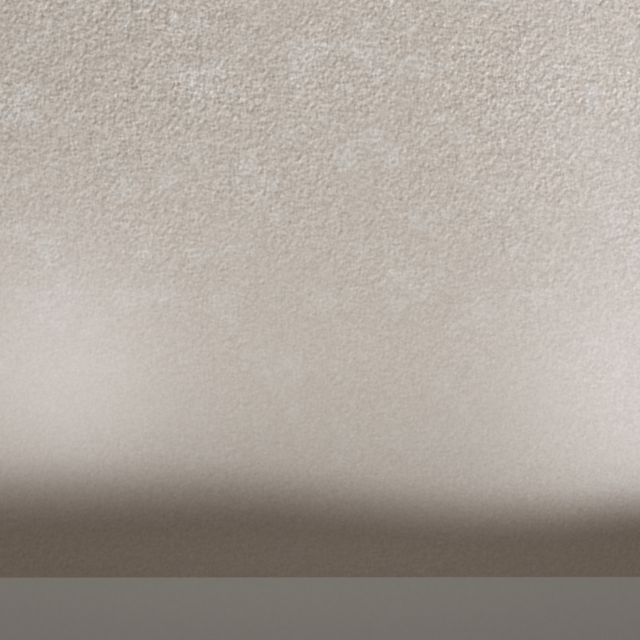
This texture is drawn by a Shadertoy shader. Its source:

```glsl
// Rough plaster wall lit by two soft glows, above a shaded band and a flat grey ledge.
// Smooth light gradients are layered first; embossed value noise with sparse flecks and
// pits then adds a grain that is strong at the top and fades to a fine speckle below.

#define LEDGE_TOP 0.0975
#define SHADOW_Y 0.234
#define SHADOW_SOFT 0.060
#define GRAIN_SCALE 205.0
#define GRAIN_DEPTH 0.165
#define FLECK_DEPTH 0.050
#define SPECKLE_DEPTH 0.060
#define BLOTCH_DEPTH 0.020
#define WALL_COLOR vec3(0.737, 0.705, 0.668)
#define GLOW_COLOR vec3(0.822, 0.794, 0.776)
#define SHADOW_COLOR vec3(0.392, 0.348, 0.311)
#define LEDGE_COLOR vec3(0.455, 0.438, 0.415)

float hash(vec2 p) {
    vec3 q = fract(vec3(p.xyx) * 0.1031);
    q += dot(q, q.yzx + 33.33);
    return fract((q.x + q.y) * q.z);
}

float noise(vec2 p) {
    vec2 i = floor(p), f = fract(p);
    f = f * f * (3.0 - 2.0 * f);
    vec2 e = vec2(1.0, 0.0);
    return mix(mix(hash(i), hash(i + e.xy), f.x),
               mix(hash(i + e.yx), hash(i + e.xx), f.x), f.y);
}

float fbm(vec2 p) {
    float sum = 0.0, amp = 0.5;
    for (int i = 0; i < 4; i++) {
        sum += amp * noise(p);
        p = mat2(1.6, 1.2, -1.2, 1.6) * p + 7.3;
        amp *= 0.5;
    }
    return sum;
}

// Elliptical falloff, 1 at the centre
float glow(vec2 p, vec2 centre, vec2 radius) {
    vec2 d = (p - centre) / radius;
    return exp(-dot(d, d));
}

// Height of the plaster surface, on a turned lattice to hide the grid
float plaster(vec2 p) {
    p = mat2(0.8, 0.6, -0.6, 0.8) * p;
    return 0.6 * noise(p) + 0.4 * noise(p.yx * 1.5 + 11.7);
}

// Signed grain: slope towards the light plus raw height
float grain(vec2 uv) {
    vec2 p = uv * GRAIN_SCALE;
    float h = plaster(p);
    float relief = h - plaster(p + vec2(-0.50, 0.60));
    return 0.45 * relief + 0.50 * (h - 0.5);
}

// Sparse bright flecks and dark pits
float flecks(vec2 uv) {
    float n = noise(uv * 150.0 + 21.0) * 0.7 + noise(uv * 260.0 + 5.0) * 0.3;
    return smoothstep(0.66, 0.90, n) - smoothstep(0.34, 0.10, n);
}

vec3 wall(vec2 uv) {
    // Broad light: both sides brighten, the top left corner dims
    float light = 0.75 * glow(uv, vec2(0.09, 0.43), vec2(0.18, 0.20));
    light += 0.85 * glow(uv, vec2(1.02, 0.38), vec2(0.23, 0.22));
    light += 0.55 * glow(uv, vec2(1.00, 0.78), vec2(0.20, 0.38));
    light = min(light, 1.0);
    vec3 col = mix(WALL_COLOR, GLOW_COLOR, light);
    col *= 1.0 - 0.035 * glow(uv, vec2(0.0, 1.0), vec2(0.35, 0.30));
    col *= 1.0 - 0.07 * (1.0 - smoothstep(0.22, 0.48, uv.y)) * (1.0 - light);

    // Small pale cool blotches, mostly in the upper half
    float upper = smoothstep(0.30, 0.75, uv.y);
    float blotch = smoothstep(0.52, 0.75, fbm(uv * vec2(26.0, 28.0)));
    col += BLOTCH_DEPTH * (0.3 + upper) * blotch * vec3(0.7, 1.1, 1.6);

    // Wavy shadow edge with a long upper fade, softer on the left
    float edge = SHADOW_Y - 0.036 * smoothstep(0.30, 0.80, uv.x)
               + 0.008 * smoothstep(0.85, 1.0, uv.x);
    float soft = SHADOW_SOFT * mix(1.20, 0.80, uv.x);
    float shade = 1.0 - smoothstep(edge - soft, edge + soft, uv.y);
    float fade = 1.0 - smoothstep(edge - soft, edge + 2.0 * soft, uv.y);
    shade = mix(shade, fade, 0.25);
    vec3 dark = SHADOW_COLOR + 0.025 * glow(uv, vec2(0.55, 0.13), vec2(0.45, 0.06));
    col = mix(col, dark, shade);

    // Grain fades downwards, inside the left glow and in patches
    float strength = mix(0.20, 1.0, smoothstep(0.32, 0.95, uv.y));
    strength *= 1.0 - 0.60 * glow(uv, vec2(0.09, 0.43), vec2(0.18, 0.17));
    strength *= 0.75 + 0.5 * noise(uv * 14.0);
    strength *= 1.0 - 0.35 * shade;
    col += GRAIN_DEPTH * strength * grain(uv) * 1.4;
    col += FLECK_DEPTH * strength * flecks(uv);

    // Fine speckle keeps the lower wall from looking smooth
    float speckle = noise(mat2(0.8, 0.6, -0.6, 0.8) * uv * 320.0 + 3.7) - 0.5;
    return col + SPECKLE_DEPTH * mix(0.45, 0.9, strength) * (1.0 - 0.4 * shade) * speckle;
}

vec3 ledge(vec2 uv) {
    vec3 col = LEDGE_COLOR;
    col *= 1.0 + 0.04 * glow(uv, vec2(0.45, 0.06), vec2(0.45, 0.08));
    col *= 0.97 + 0.03 * smoothstep(0.0, LEDGE_TOP, uv.y);
    return col + 0.008 * (noise(uv * 220.0) - 0.5);
}

void mainImage(out vec4 fragColor, in vec2 fragCoord) {
    vec2 uv = fragCoord / iResolution.xy;
    float px = 1.0 / iResolution.y;
    float top = LEDGE_TOP + 0.001 * uv.x;
    vec3 col = mix(ledge(uv), wall(uv), smoothstep(top - px, top + px, uv.y));
    fragColor = vec4(clamp(col, 0.0, 1.0), 1.0);
}
```
